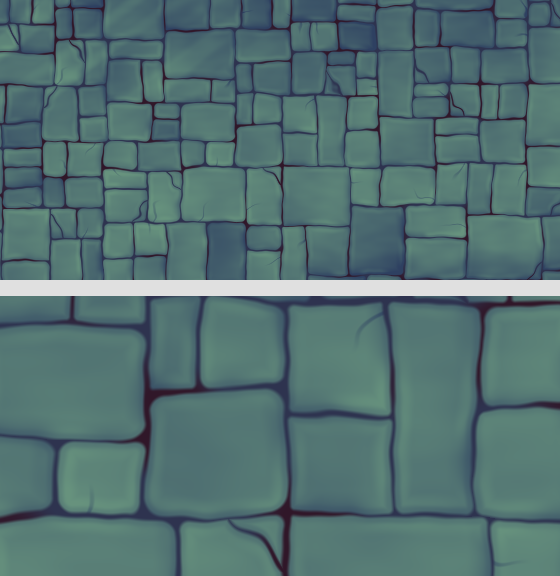
Top, the full canvas; bottom, a detail of the centre.
Reproduce this texture procedurally as a WebGL 1 fragment shader.

```glsl
precision highp float;
// Painted wall of irregular teal stone blocks with thin dark joints.
// A pinwheel grid of rectangles is split at random into stones, then each
// stone gets a rounded outline, soft brush shading, rims, chips and cracks.

uniform vec2 u_resolution;

float hash(vec2 p) {
  vec3 q = fract((p.xyx + 7.3) * vec3(0.1031, 0.1030, 0.0973));
  q += dot(q, q.yzx + 33.33);
  return fract((q.x + q.y) * q.z);
}

float cornerSlope(vec2 cell, vec2 offset) {
  float angle = 6.2832 * hash(cell);
  return dot(vec2(cos(angle), sin(angle)), offset);
}

// Gradient noise, about -0.7 to 0.7
float noise(vec2 p) {
  vec2 i = floor(p), f = p - i, e = vec2(1.0, 0.0);
  vec2 u = f * f * f * (f * (f * 6.0 - 15.0) + 10.0);
  return mix(mix(cornerSlope(i, f), cornerSlope(i + e, f - e), u.x),
             mix(cornerSlope(i + e.yx, f - e.yx), cornerSlope(i + 1.0, f - 1.0), u.x), u.y);
}

float shift(vec2 vertex) {
  return 0.62 * (hash(vertex + 19.0) - 0.5);
}

// Low and high corner of a pinwheel cell; odd vertices carry upright joints
vec4 pinwheelCell(vec2 c) {
  float odd = mod(c.x + c.y, 2.0);
  return vec4(c.x + shift(vec2(c.x, c.y + 1.0 - odd)),
              c.y + shift(vec2(c.x + odd, c.y)),
              c.x + 1.0 + shift(vec2(c.x + 1.0, c.y + odd)),
              c.y + 1.0 + shift(vec2(c.x + 1.0 - odd, c.y + 1.0)));
}

// Finds the stone rectangle around p and gives it an id
vec4 findStone(vec2 p, out vec2 id) {
  vec4 box = vec4(0.0, 0.0, 1.0, 1.0);
  id = floor(p);
  for (int k = 0; k < 9; k++) {
    float n = float(k);
    vec2 c = floor(p) + vec2(mod(n, 3.0), floor(n / 3.0)) - 1.0;
    vec4 b = pinwheelCell(c);
    if (all(greaterThanEqual(p, b.xy)) && all(lessThan(p, b.zw))) { box = b; id = c; }
  }
  for (int k = 0; k < 3; k++) {
    vec2 size = box.zw - box.xy;
    if (max(size.x, size.y) < mix(0.5, 1.4, hash(id + 3.0))) break;
    float ratio = mix(0.32, 0.68, hash(id + 11.0));
    vec2 cut = box.xy + size * ratio;
    float side;
    if (size.x > size.y * mix(0.8, 1.3, hash(id + 23.0))) {
      side = step(cut.x, p.x);
      if (side > 0.5) box.x = cut.x; else box.z = cut.x;
    } else {
      side = step(cut.y, p.y);
      if (side > 0.5) box.y = cut.y; else box.w = cut.y;
    }
    id = id * 2.0 + vec2(side, 41.0);
  }
  return box;
}

void main() {
  vec2 uv = gl_FragCoord.xy / u_resolution.y;
  vec2 p = uv / 0.215 + vec2(4.0, 6.0);
  vec2 wobble = 0.06 * vec2(noise(p * 1.6), noise(p * 1.6 + 40.0))
              + 0.018 * vec2(noise(p * 6.0 + 9.0), noise(p * 6.0 + 70.0));
  vec2 w = p + wobble, id;
  vec4 box = findStone(w, id);
  vec2 halfSize = 0.5 * (box.zw - box.xy);
  vec2 q = w - 0.5 * (box.xy + box.zw);
  float pick = hash(id + 5.0), kind = hash(id + 61.0), turn = hash(id + 83.0);

  // Rounded outline, with a broken corner on some stones
  float radius = mix(0.03, 0.11, turn);
  vec2 d = abs(q) - halfSize + radius;
  float edge = radius - length(max(d, 0.0)) - min(max(d.x, d.y), 0.0);
  if (kind > 0.84 && min(halfSize.x, halfSize.y) > 0.2) {
    vec2 corner = sign(vec2(pick, turn) - 0.5);
    float chip = dot(halfSize - q * corner, vec2(0.82, 0.57)) - 0.2 + 0.12 * noise(p * 4.0);
    edge = min(edge, abs(chip));
  }

  // Broad light: dim top and lower right, slanted rays at upper left
  float tone = 0.74 + 0.28 * noise(uv * 2.1 + 3.0);
  tone -= 0.36 * smoothstep(0.55, 1.0, uv.y + 0.2 * noise(uv * 3.0));
  tone -= 0.4 * smoothstep(0.13, 0.03, uv.y + 0.06 * noise(uv * 9.0)) * smoothstep(0.8, 1.5, uv.x);
  float ray = noise(vec2((uv.y - 0.75 * uv.x) * 9.0, uv.x * 1.5));
  tone += 0.3 * smoothstep(-0.1, 0.25, ray) * smoothstep(0.5, 0.75, uv.y) * smoothstep(1.1, 0.4, uv.x);

  // Stone shading: own tint, sunken stones, slope and brush strokes
  vec2 slope = vec2(cos(turn * 6.2832), sin(turn * 6.2832));
  tone += 0.3 * (pick - 0.5) - 0.34 * step(0.9, hash(id + 37.0));
  tone += 0.11 * dot(q / halfSize, slope);
  tone += 0.17 * noise(p * 1.9 + pick * 30.0) + 0.09 * noise(p * vec2(3.0, 7.0));
  float lowSide = min(halfSize.x - q.x, halfSize.y + q.y);
  float patchy = smoothstep(-0.25, 0.3, noise(p * 2.3 + 15.0));
  tone -= 0.3 * patchy * smoothstep(0.15, 0.03, lowSide);
  tone += 0.2 * (1.0 - 0.7 * patchy) * smoothstep(0.03, 0.06, edge) * smoothstep(0.13, 0.06, edge);
  tone -= 0.3 * exp(-max(edge, 0.0) / 0.035);

  // Hairline crack running in from one side
  float along = dot(q, slope) / length(halfSize);
  float crack = abs(dot(q, vec2(-slope.y, slope.x)) + 0.2 * noise(p * 3.5));
  tone -= 0.45 * step(0.72, pick) * smoothstep(0.025, 0.004, crack) * smoothstep(0.1, 0.6, along);

  vec3 stone = mix(vec3(0.22, 0.31, 0.40), vec3(0.38, 0.54, 0.48), clamp(tone, -0.25, 1.15));
  float plum = smoothstep(-0.05, 0.25, noise(p * 1.3 + 52.0));
  vec3 joint = mix(vec3(0.18, 0.20, 0.31), vec3(0.19, 0.09, 0.16), plum);
  float gap = 0.012 + 0.014 * noise(p * 2.7 + 90.0);
  float blur = max(0.013, 0.8 / (0.215 * u_resolution.y));
  gl_FragColor = vec4(mix(joint, stone, smoothstep(gap - blur, gap + blur, edge)), 1.0);
}
```
